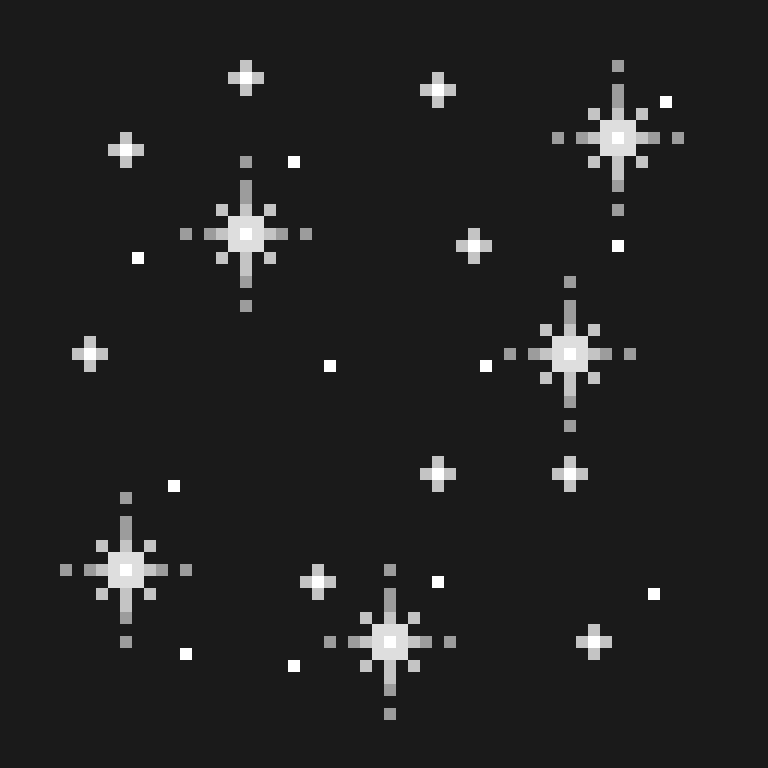
Write a WebGL 2 fragment shader that draws this pattern.

```glsl
#version 300 es
precision highp float;
// Night sky of blocky grey stars on a coarse square grid: large flares,
// small plus signs and single dots. A low-discrepancy sequence, loosened
// by sines, spreads them; each shape is a rule on its cell offset.

uniform vec2 u_resolution;
out vec4 outColor;

// Layout, in grid cells
const float GRID = 64.0;
const float MARGIN = 6.0;
const float JITTER = 3.0;
const int FLARES = 5;
const int PLUSES = 9;
const int DOTS = 11;

// Scatter
const vec2 SEQUENCE_START = vec2(0.80, 0.55);
const vec2 SEQUENCE_STEP = vec2(0.75488, 0.56984);
const vec2 JITTER_RATE = vec2(5.1, 3.6);

// Flare arms, in cells from the centre
const int REACH_SIDE = 5;
const int REACH_TALL = 6;
const int BRIGHT_ARM = 2;
const int BRIGHT_ARM_DOWN = 3;

// Grey levels
const float SKY = 0.10;
const float TIP = 0.61;
const float ARM = 0.77;
const float GLOW = 0.87;
const float CORE = 1.00;

const int SAMPLES = 2; // per side, smooths cell edges

// Cell that holds the centre of star i
ivec2 starCell(int i) {
    vec2 spread = fract(SEQUENCE_START + float(i) * SEQUENCE_STEP);
    vec2 jitter = JITTER * sin(float(i) * JITTER_RATE);
    return ivec2(floor(mix(vec2(MARGIN), vec2(GRID - MARGIN), spread) + jitter));
}

float dotStar(ivec2 d) {
    return d == ivec2(0) ? CORE : SKY;
}

float plusStar(ivec2 d) {
    int steps = abs(d.x) + abs(d.y);
    return steps == 0 ? CORE : steps == 1 ? ARM : SKY;
}

// Square glow, four corner sparks, and arms that end in a detached tip
float flareStar(ivec2 d) {
    ivec2 a = abs(d);
    if (a == ivec2(0)) return CORE;
    if (max(a.x, a.y) == 1) return GLOW;
    if (a == ivec2(2)) return ARM;
    if (min(a.x, a.y) > 0) return SKY;

    int steps = a.x + a.y;
    int reach = a.x > 0 ? REACH_SIDE : REACH_TALL;
    int bright = d.y < 0 ? BRIGHT_ARM_DOWN : BRIGHT_ARM;
    if (steps <= bright) return ARM;
    return steps <= reach && steps != reach - 1 ? TIP : SKY;
}

// Brightest star covering a cell
float skyAt(ivec2 cell) {
    float level = SKY;
    for (int i = 0; i < FLARES + PLUSES + DOTS; i++) {
        ivec2 d = cell - starCell(i);
        float star = i < FLARES ? flareStar(d)
                   : i < FLARES + PLUSES ? plusStar(d)
                   : dotStar(d);
        level = max(level, star);
    }
    return level;
}

void main() {
    float cellsPerPixel = GRID / min(u_resolution.x, u_resolution.y);
    float total = 0.0;
    for (int y = 0; y < SAMPLES; y++) {
        for (int x = 0; x < SAMPLES; x++) {
            vec2 offset = (vec2(x, y) + 0.5) / float(SAMPLES) - 0.5;
            total += skyAt(ivec2(floor((gl_FragCoord.xy + offset) * cellsPerPixel)));
        }
    }
    outColor = vec4(vec3(total / float(SAMPLES * SAMPLES)), 1.0);
}
```
